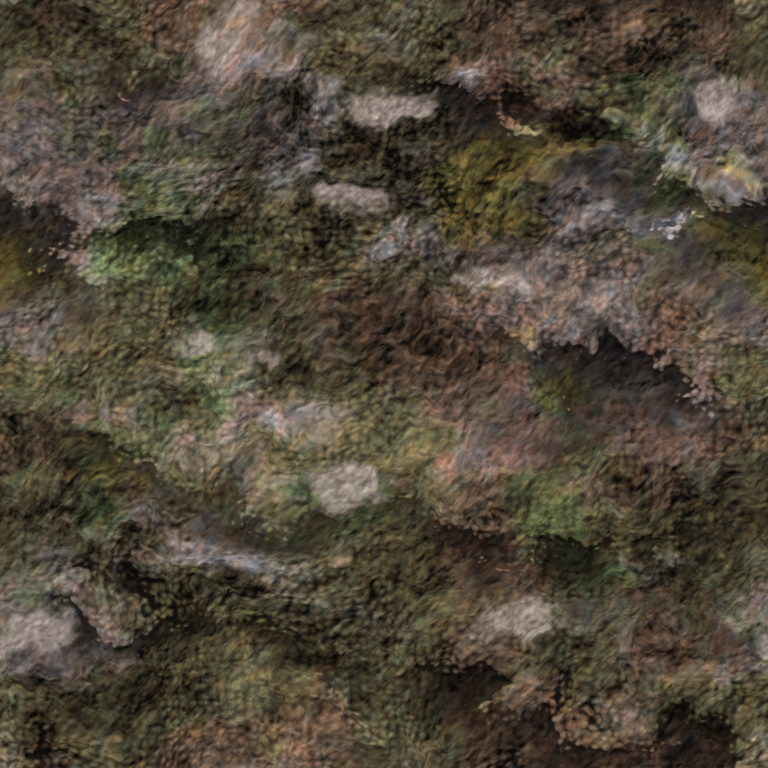
Reproduce this texture procedurally as a Shadertoy shader.

```glsl
// Weathered rock face with moss, lichen, rusty crumbs and shadowed ledges, tiling.

vec2 hash2(vec2 p) {
    vec3 q = fract(p.xyx * vec3(0.1031, 0.1030, 0.0973));
    q += dot(q, q.yzx + 33.33);
    return fract((q.xx + q.yz) * q.zy);
}

// Value noise with n whole repeats over the canvas
float noise(vec2 uv, vec2 n, float seed) {
    vec2 p = uv * n, c = floor(p), f = p - c;
    f = f * f * (3.0 - 2.0 * f);
    vec2 lo = mod(c, n) + seed * 7.3, hi = mod(c + 1.0, n) + seed * 7.3;
    float bottom = mix(hash2(lo).x, hash2(vec2(hi.x, lo.y)).x, f.x);
    float top = mix(hash2(vec2(lo.x, hi.y)).x, hash2(hi).x, f.x);
    return mix(bottom, top, f.y);
}

float fbm(vec2 uv, vec2 n, int octaves, float seed) {
    float sum = 0.0, total = 0.0, amp = 1.0;
    for (int i = 0; i < octaves; i++) {
        sum += amp * noise(uv, n, seed + float(i) * 13.0);
        total += amp;
        amp *= 0.6;
        n *= 2.0;
    }
    return sum / total;
}

// Wrapping cellular noise: distance to the nearest point and its random id
vec2 cellular(vec2 uv, vec2 n, float seed) {
    vec2 p = uv * n, c = floor(p), nearest = vec2(9.0, 0.0);
    for (int j = -1; j <= 1; j++)
    for (int i = -1; i <= 1; i++) {
        vec2 cell = c + vec2(i, j);
        vec2 rnd = hash2(mod(cell, n) + seed * 7.3);
        float d = length(cell + 0.15 + 0.7 * rnd - p);
        if (d < nearest.x) nearest = vec2(d, fract(rnd.x * 37.0 + rnd.y * 11.0));
    }
    return nearest;
}

void mainImage(out vec4 fragColor, in vec2 fragCoord) {
    vec2 uv = fragCoord / iResolution.xy;
    vec2 warp = vec2(fbm(uv, vec2(6), 5, 1.0), fbm(uv, vec2(6), 5, 2.0)) - 0.5;
    vec2 p = uv + 0.10 * warp;

    // Relief lit from the upper left
    float broad = fbm(p, vec2(3, 5), 6, 3.0);
    float relief = fbm(p, vec2(16, 22), 5, 4.0);
    float slope = relief - fbm(p + vec2(-0.003, 0.004), vec2(16, 22), 5, 4.0);

    // Fine diagonal fibres and mossy crumbs
    vec2 q = uv + 0.03 * warp;
    vec2 diagonal = vec2(q.x - q.y, q.x + q.y);
    float fibre = fbm(diagonal, vec2(140, 64), 2, 5.0) - 0.5;
    float hueGrain = fbm(diagonal, vec2(60, 36), 3, 6.0) - 0.5;
    float crumb = 0.42 - cellular(q, vec2(92, 104), 7.0).x;
    float crumbly = smoothstep(0.35, 0.65, fbm(p, vec2(9, 9), 3, 16.0));

    // Bare mauve rock and its paler, dark-flecked parts
    float rock = smoothstep(0.37, 0.60, fbm(p, vec2(4, 6), 6, 8.0) + 0.3 * (relief - 0.5));
    float pale = rock * smoothstep(0.48, 0.70, fbm(p, vec2(5, 8), 6, 9.0) + 0.3 * (relief - 0.5));
    float fleck = pale * (1.0 - smoothstep(0.1, 0.5, cellular(p, vec2(50, 64), 10.0).x));

    float light = 0.262 + 0.42 * (broad - 0.5) + 0.06 * rock + 0.19 * pale - 0.13 * fleck;
    light += 0.75 * slope + 0.30 * (relief - 0.5) + 0.25 * fibre;
    light += mix(0.06, 0.24, crumbly) * crumb;

    // Slanting ledges, soft and broken, that fade into shade below
    float ledge = fract(4.0 * p.y + p.x + 1.2 * broad + 0.8 * relief + 0.15 * crumb);
    float shadow = smoothstep(0.50, 0.92, ledge) * (1.0 - smoothstep(0.90, 1.0, ledge));
    shadow *= smoothstep(0.42, 0.66, fbm(p, vec2(6, 5), 4, 11.0));
    light = max(light * (1.0 - 0.62 * shadow), 0.04);

    // Olive moss over mauve rock
    vec3 moss = mix(vec3(1.17, 1.0, 0.73), vec3(1.08, 1.01, 0.72), smoothstep(0.15, 0.3, light));
    vec3 stone = mix(vec3(1.11, 0.97, 0.91), vec3(1.05, 0.98, 0.98), pale);
    vec3 tint = mix(moss, stone, rock);

    // Patches of rust, green moss and yellow lichen
    float rust = smoothstep(0.53, 0.68, fbm(p, vec2(8, 7), 5, 12.0));
    float green = smoothstep(0.57, 0.73, fbm(p, vec2(7, 6), 5, 13.0));
    float yellow = smoothstep(0.62, 0.76, fbm(p, vec2(3, 4), 5, 14.0));
    tint = mix(tint, vec3(1.28, 0.94, 0.83), 0.6 * rust * (1.0 - pale));
    tint = mix(tint, vec3(0.95, 1.09, 0.68), 0.7 * green * (1.0 - pale));
    tint = mix(tint, vec3(1.42, 1.27, 0.60), 0.75 * yellow);
    tint *= 1.0 + hueGrain * vec3(0.28, 0.0, -0.22);
    vec3 color = light * tint;

    // A few small pale stones with worn edges
    vec2 chip = cellular(p, vec2(5, 10), 15.0);
    float stoneMask = 1.0 - smoothstep(0.06, 0.30, chip.x + 1.0 * (relief - 0.5));
    stoneMask *= step(0.80, chip.y);
    vec3 stoneColor = vec3(0.70, 0.64, 0.61) + 0.9 * slope + 0.3 * fibre + 0.15 * crumb;
    color = mix(color, stoneColor, 0.75 * stoneMask);

    fragColor = vec4(clamp(color, 0.0, 1.0), 1.0);
}
```
